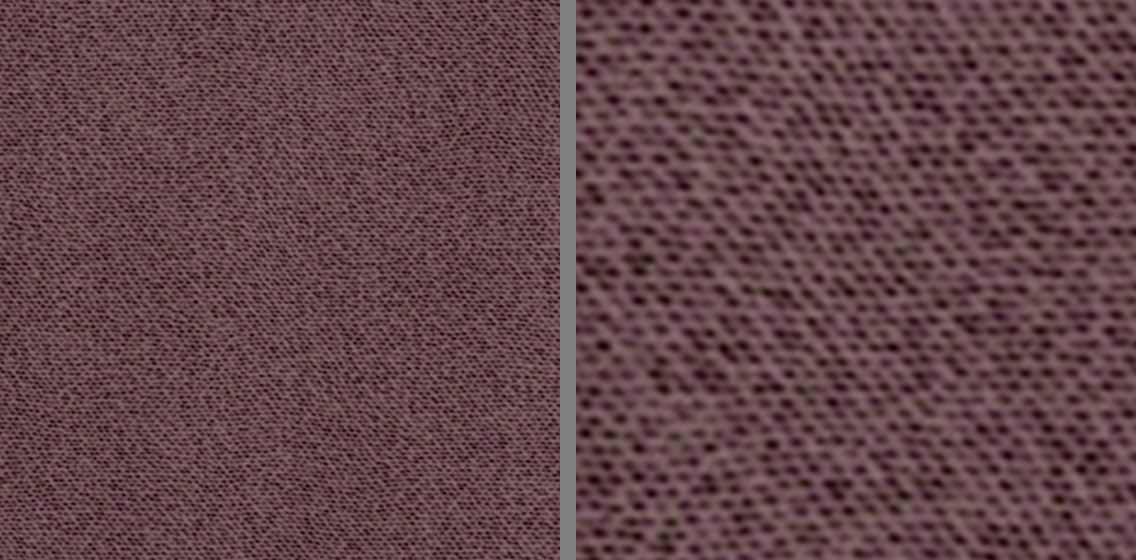
Left, the full canvas; right, a detail of the centre.
Write a Shadertoy shader that draws this texture.

```glsl
// Fine plum woven cloth: a light mesh of yarn pierced by staggered rows of dark gaps.
// Each gap is a short, slightly tilted dash with its own position, depth and tint;
// fibre noise and faint broad bands break up the regularity.

const vec3 PLUM = vec3(0.381, 0.266, 0.286);
const vec3 LIGHT_SHIFT = vec3(1.0, 0.99, 0.99);
const vec3 PURPLE_SHIFT = vec3(0.010, -0.020, 0.022);
const vec2 GAPS = vec2(76.0, 118.0);     // columns and rows on the canvas
const vec2 GAP_SIZE = vec2(0.28, 0.29);  // dash spread in cell units
const float MEAN_DEPTH = 0.51;

float hash(vec2 p) {
    return fract(sin(dot(p, vec2(127.1, 311.7))) * 43758.5453);
}

float noise(vec2 p) {
    vec2 cell = floor(p);
    vec2 f = fract(p);
    f = f * f * (3.0 - 2.0 * f);
    float low = mix(hash(cell), hash(cell + vec2(1.0, 0.0)), f.x);
    float high = mix(hash(cell + vec2(0.0, 1.0)), hash(cell + vec2(1.0, 1.0)), f.x);
    return mix(low, high, f.y);
}

// Noise centred on zero, from -1 to 1.
float signedNoise(vec2 p) {
    return 2.0 * noise(p) - 1.0;
}

// Returns the gap depth in x and the weighted yarn tint in y.
vec2 weave(vec2 p, vec2 size, float slant) {
    vec2 total = vec2(0.0);
    float baseRow = floor(p.y);
    for (int j = -1; j <= 1; j++) {
        float row = baseRow + float(j);
        float stagger = 0.5 * mod(row, 2.0);
        float baseColumn = floor(p.x - stagger);
        for (int i = -1; i <= 1; i++) {
            vec2 id = vec2(baseColumn + float(i), row);
            vec2 jitter = vec2(hash(id + 17.3), hash(id + 41.9)) - 0.5;
            vec2 d = p - id - vec2(stagger, 0.0) - 0.5 - 0.26 * jitter;
            d.y += slant * d.x;
            d /= size;
            float depth = exp(-0.5 * dot(d, d)) * mix(0.70, 1.30, hash(id));
            total += depth * vec2(1.0, 2.0 * hash(id + 73.1) - 1.0);
        }
    }
    return total;
}

// Broad uneven dye: mostly vertical bands with weaker horizontal streaks.
float dyeBands(vec2 uv) {
    return 0.013 * signedNoise(uv * vec2(11.0, 2.5) + 3.7)
         + 0.007 * signedNoise(uv * vec2(3.0, 22.0) + 9.1)
         + 0.006 * signedNoise(uv * 14.0 + 5.3);
}

void mainImage(out vec4 fragColor, in vec2 fragCoord) {
    vec2 uv = fragCoord / iResolution.xy;

    // Gently pull the rows out of line and vary the tilt of the dashes.
    vec2 warp = vec2(signedNoise(uv * 9.0), signedNoise(uv * 8.0 + 31.0));
    float slant = 0.20 + 0.12 * signedNoise(uv * 6.0 + 12.0);
    vec2 gap = weave(uv * GAPS + 0.5 * warp, GAP_SIZE, slant);

    // Gaps, fibres and dye together set the brightness.
    float relief = 0.31 * (MEAN_DEPTH - gap.x);
    float fibre = 0.045 * signedNoise(uv * vec2(230.0, 250.0));
    float light = relief + fibre + dyeBands(uv);

    // Mixed yarn wanders between purple and olive.
    float tint = 0.7 * gap.y + 0.7 * signedNoise(uv * 150.0 + 57.0);

    vec3 color = PLUM + light * LIGHT_SHIFT + tint * PURPLE_SHIFT;
    fragColor = vec4(clamp(color, 0.0, 1.0), 1.0);
}
```
